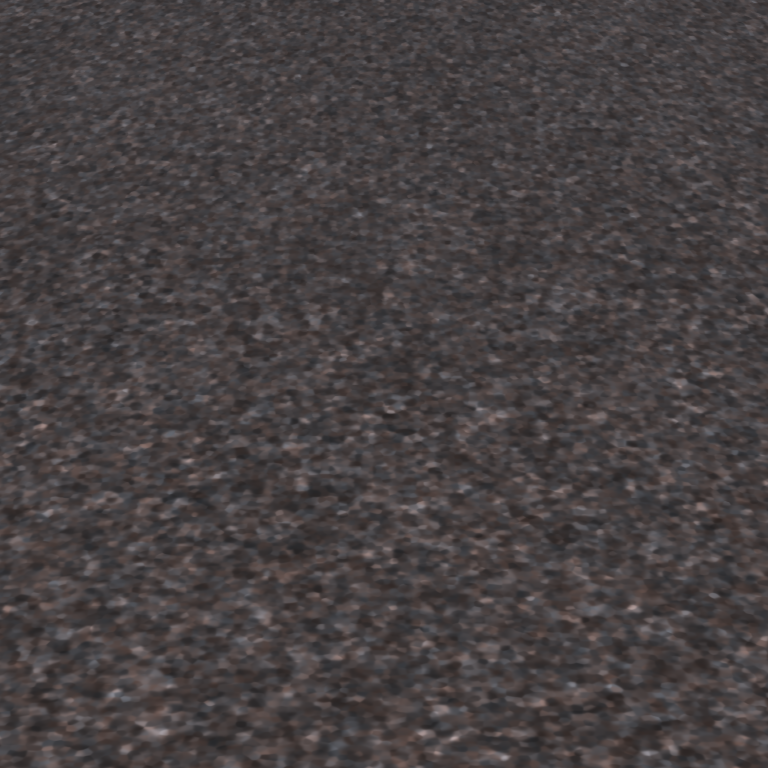
Reproduce this texture procedurally as a Shadertoy shader.

```glsl
const vec3  BASE_COLOR     = vec3(0.267, 0.243, 0.244);
const vec3  HAZE_TINT      = vec3(0.98, 1.01, 1.03);   // cooler far ground
const vec3  WARM_COOL      = vec3(0.06, -0.01, -0.05); // red-brown to blue-gray
const float HORIZON        = 1.65;  // vanishing height, in canvas units
const float STONE_DENSITY  = 90.0;
const float STONE_FLATNESS = 1.75;  // width over height
const float GRIT_SCALE     = 1.6;
const vec2  SOFTNESS       = vec2(3.6, 6.5); // edge falloff range
const float STONE_CONTRAST = 0.42;
const float GRIT_CONTRAST  = 0.33;
const float CHIP_GLOW      = 0.28;  // rare pale chips
const float FAR_CONTRAST   = 0.72;
const float MOTTLE         = 0.014;

vec3 hash3(vec2 cell) {
    vec3 p = fract(cell.xyx * vec3(0.1031, 0.1030, 0.0973));
    p += dot(p, p.yxz + 33.33);
    return fract((p.xxy + p.yzz) * p.zyx);
}

// Soft cellular noise: every stone carries a tone and a tint, in log space
vec3 stones(vec2 p, float contrast) {
    vec2 home = floor(p);
    vec3 sum = vec3(0.0);
    float total = 0.0;
    for (int j = -1; j <= 1; j++) {
        for (int i = -1; i <= 1; i++) {
            vec2 cell = home + vec2(i, j);
            vec3 place = hash3(cell + 211.0);
            vec3 look = hash3(cell + 517.0);
            vec2 offset = cell + 0.1 + 0.8 * place.xy - p;
            float falloff = mix(SOFTNESS.x, SOFTNESS.y, place.z);
            float weight = exp(-falloff * dot(offset, offset));
            float tone = contrast * (look.x + look.y - 1.0);
            tone += CHIP_GLOW * pow(look.x, 12.0);
            sum += weight * (tone + WARM_COOL * (2.0 * look.z - 1.0));
            total += weight;
        }
    }
    return sum / total;
}

// Broad uneven patches from layered sines
float patches(vec2 p) {
    return sin(p.x * 9.0 + 2.0 * sin(p.y * 7.0))
         + sin(p.y * 17.0 + 1.7 * sin(p.x * 13.0 + 1.0))
         + sin(p.x * 31.0 - p.y * 23.0 + sin(p.y * 37.0));
}

void mainImage(out vec4 fragColor, in vec2 fragCoord) {
    vec2 uv = fragCoord / iResolution.xy;

    // Ground plane: stones shrink toward the horizon, keeping their shape
    float depth = HORIZON - uv.y;
    vec2 ground = vec2((uv.x - 0.5) / depth, -log(depth) * STONE_FLATNESS);
    ground *= STONE_DENSITY;

    // Coarse stones with finer grit between them
    vec3 shade = stones(ground, STONE_CONTRAST);
    vec2 gritPos = ground * GRIT_SCALE + vec2(37.3, 91.7);
    shade += stones(gritPos, GRIT_CONTRAST) * mix(1.0, 0.6, uv.y);
    shade *= mix(1.0, FAR_CONTRAST, smoothstep(0.3, 1.0, uv.y));
    shade += MOTTLE * patches(uv);

    vec3 color = BASE_COLOR * exp(shade);
    color *= mix(vec3(1.0), HAZE_TINT, uv.y);
    fragColor = vec4(color, 1.0);
}
```
